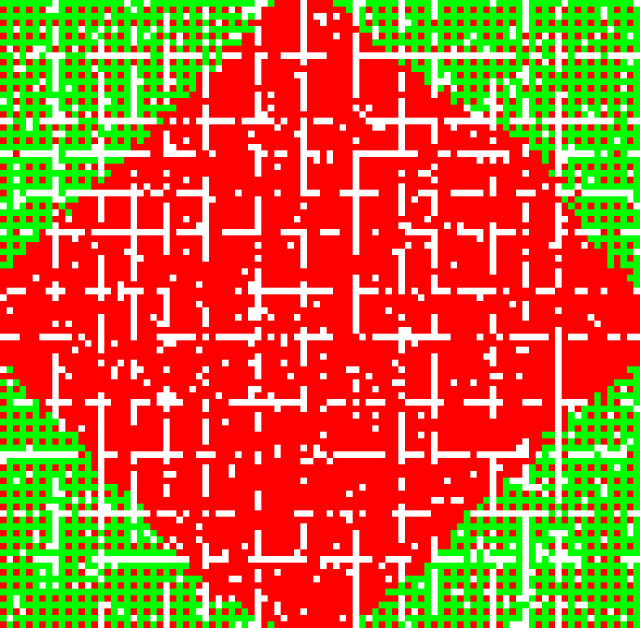
Write a WebGL 2 fragment shader that draws this pattern.

```glsl
#version 300 es
precision highp float;
// Mosaic of square cells: a red diamond in a dotted green field, crossed by broken white lines.
uniform vec2 u_resolution;
out vec4 fragColor;

const vec2 GRID = vec2(98.0, 96.0);
const vec3 RED = vec3(1.0, 0.0, 0.0);
const vec3 GREEN = vec3(0.0, 1.0, 0.0);
const vec3 WHITE = vec3(1.0);
const float KNOT_ROWS = 6.0;   // rows between outline knots
const int SAMPLES = 3;         // samples per pixel side

// Columns and rows (from the top) that carry broken lines.
const int LINE_COLS[13] = int[13](8, 15, 20, 25, 31, 39, 46, 54, 61, 66, 75, 80, 85);
const int LINE_ROWS[11] = int[11](8, 18, 23, 29, 35, 44, 51, 61, 69, 78, 85);

// Left and right outline of the diamond, in cells.
const float LEFT[17] = float[17](42.0, 37.0, 31.0, 25.0, 19.0, 13.0, 6.0, 0.5, -3.0,
    -1.0, 3.5, 12.0, 16.0, 22.5, 26.0, 32.0, 43.0);
const float RIGHT[17] = float[17](51.0, 56.5, 64.0, 74.0, 84.0, 87.0, 89.5, 95.5, 101.0,
    99.5, 93.0, 84.0, 80.5, 71.5, 68.0, 60.5, 54.5);

float hash(vec2 p, float seed) {
    vec3 q = fract(vec3(p.xyx) * vec3(0.1031, 0.1030, 0.0973) + seed * 0.137);
    q += dot(q, q.yzx + 33.33);
    return fract((q.x + q.y) * q.z);
}

// Dashes of varied length: whole blocks of three cells plus single cells.
bool dash(float along, float line, float seed) {
    float block = floor((along + line) / 3.0);
    return hash(vec2(block, line), seed) < 0.44
        || hash(vec2(along, line), seed + 3.0) < 0.27;
}

bool onBrokenLine(vec2 cell) {
    bool hit = false;
    for (int i = 0; i < 13; i++)
        if (int(cell.x) == LINE_COLS[i]) hit = hit || dash(cell.y, cell.x, 1.0);
    for (int i = 0; i < 11; i++)
        if (int(cell.y) == LINE_ROWS[i]) hit = hit || dash(cell.x, cell.y, 2.0);
    return hit;
}

// Interpolated outline with a ragged edge.
bool insideDiamond(vec2 cell) {
    float t = (cell.y + 0.5) / KNOT_ROWS;
    int knot = clamp(int(t), 0, 15);
    float k = t - float(knot);
    float left = mix(LEFT[knot], LEFT[knot + 1], k);
    float right = mix(RIGHT[knot], RIGHT[knot + 1], k);
    float ragged = (hash(cell, 5.0) - 0.5) * 1.8;
    float x = cell.x + 0.5;
    return x > left + ragged && x < right + ragged;
}

vec3 cellColor(vec2 cell) {
    bool inside = insideDiamond(cell);
    float speckle = inside ? 0.045 : 0.075;
    if (onBrokenLine(cell) || hash(cell, 7.0) < speckle) return WHITE;
    bool dot2 = mod(cell.x, 2.0) < 0.5 && mod(cell.y, 2.0) > 0.5;
    return inside || dot2 ? RED : GREEN;
}

void main() {
    vec3 sum = vec3(0.0);
    // Average subpixel samples to smooth the cell edges.
    for (int j = 0; j < SAMPLES; j++)
        for (int i = 0; i < SAMPLES; i++) {
            vec2 offset = (vec2(i, j) + 0.5) / float(SAMPLES) - 0.5;
            vec2 uv = (gl_FragCoord.xy + offset) / u_resolution;
            vec2 cell = floor(vec2(uv.x, 1.0 - uv.y) * GRID);
            sum += cellColor(cell);
        }
    fragColor = vec4(sum / float(SAMPLES * SAMPLES), 1.0);
}
```
